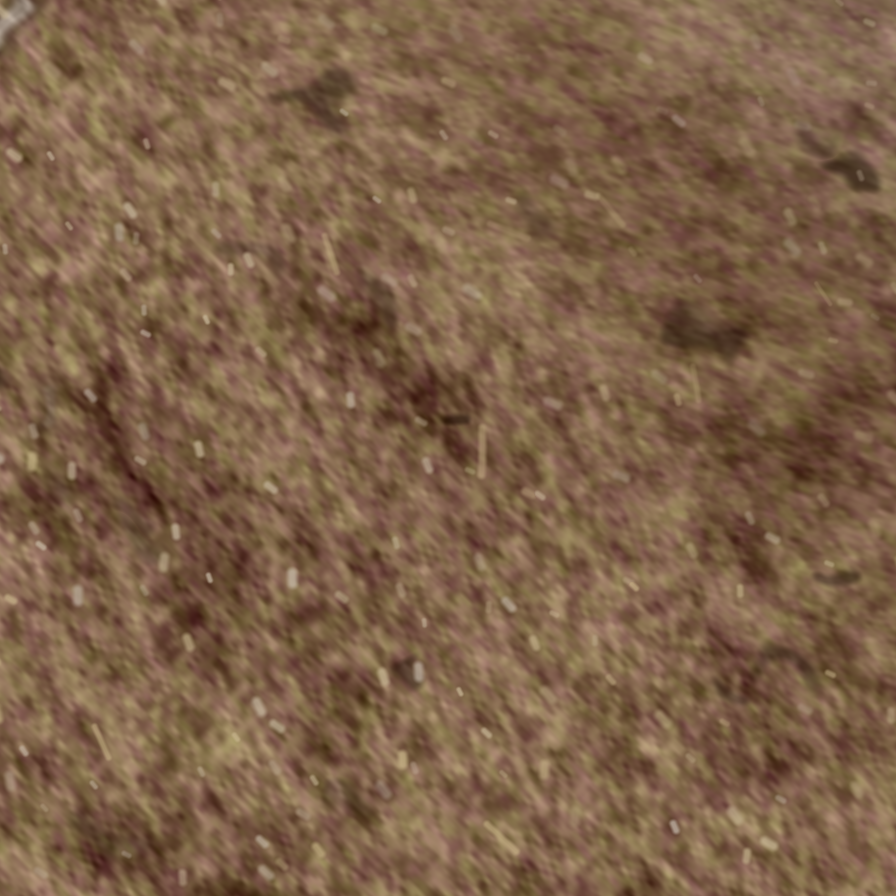
This texture is drawn by a WebGL 1 fragment shader. Its source:

```glsl
precision highp float;
// Brown, slightly blurred soil: stretched noise grain whose slant turns across
// the canvas, tinted between red and olive, with broad dark hollows. Scattered
// soft capsules add pale straw flecks, dark clods and a few grey stones.

uniform vec2 u_resolution;

#define SOIL vec3(0.505, 0.393, 0.292)
#define LIGHT_AXIS vec3(0.95, 1.0, 0.82)
#define TINT_AXIS vec3(0.016, -0.026, 0.034)
#define STRAW vec3(0.80, 0.72, 0.54)
#define STONE vec3(0.68, 0.63, 0.58)
#define CLOD vec3(0.22, 0.15, 0.10)
#define GRAIN_SCALE vec2(52.0, 100.0)
#define GRAIN_CONTRAST 0.21
#define STEEP_SLANT -1.08
#define SHALLOW_SLANT -0.66
#define HOLLOW_DEPTH 0.13
#define FLECK_DENSITY 0.42

float hash(vec2 p) {
  vec3 q = fract(vec3(p.xyx) * 0.1031);
  q += dot(q, q.yzx + 33.33);
  return fract((q.x + q.y) * q.z);
}

// Smooth value noise from -1 to 1.
float noise(vec2 p) {
  vec2 i = floor(p), f = fract(p);
  f = f * f * (3.0 - 2.0 * f);
  float low = mix(hash(i), hash(i + vec2(1.0, 0.0)), f.x);
  float high = mix(hash(i + vec2(0.0, 1.0)), hash(i + vec2(1.0)), f.x);
  return 2.0 * mix(low, high, f.y) - 1.0;
}

// Coordinates along and across a direction.
vec2 turn(vec2 p, float angle) {
  float c = cos(angle), s = sin(angle);
  return vec2(c * p.x + s * p.y, c * p.y - s * p.x);
}

// Grain drawn out along one slant: x is lightness, y is tint.
vec2 grain(vec2 p, float slant) {
  vec2 q = turn(p, slant) * GRAIN_SCALE + 200.0;
  vec2 r = turn(p, slant + 0.3) * GRAIN_SCALE + 350.0;
  float light = 0.5 * noise(q) + 0.36 * noise(r * 1.9) + 0.4 * noise(r * 0.47);
  float tint = 0.7 * noise(q * 0.8 + 71.0) + 0.5 * noise(r * 1.5 + 37.0);
  return vec2(light, tint);
}

// Random soft capsules, one per cell at most: x is coverage, y a random shade.
vec2 scatter(vec2 p, float cell, float density, vec2 size, float slant, float seed) {
  vec2 home = floor(p / cell), best = vec2(0.0);
  for (int j = -1; j <= 1; j++) {
    for (int i = -1; i <= 1; i++) {
      vec2 id = home + vec2(float(i), float(j)) + seed;
      float shade = hash(id + 5.3);
      vec2 centre = (id - seed + vec2(hash(id + 11.7), hash(id + 23.1))) * cell;
      vec2 q = turn(p - centre, slant + 1.3 * (hash(id + 41.9) - 0.5));
      vec2 extent = size * mix(0.55, 1.25, hash(id + 57.3));
      q.x -= clamp(q.x, -extent.x, extent.x);
      float cover = 1.0 - smoothstep(0.15, 1.0, length(q) / extent.y);
      cover *= step(hash(id + 73.7), density) * mix(0.45, 1.0, shade);
      if (cover > best.x) best = vec2(cover, shade);
    }
  }
  return best;
}

void main() {
  vec2 p = gl_FragCoord.xy / u_resolution.y;
  float far = smoothstep(0.85, 1.6, p.x + p.y);
  float slant = mix(STEEP_SLANT, SHALLOW_SLANT, far);

  // Blend of two slants, kept at an even contrast.
  vec2 speckle = mix(grain(p, STEEP_SLANT), grain(p, SHALLOW_SLANT), far);
  speckle /= length(vec2(far, 1.0 - far));
  float light = GRAIN_CONTRAST * mix(1.0, 0.62, far) * speckle.x;

  // Broad hollows and the dim diagonal band below the pale far corner.
  vec2 ragged = p + 0.025 * vec2(noise(p * 24.0 + 9.0), noise(p * 24.0 + 61.0));
  vec2 flow = turn(ragged, -0.6);
  float relief = 0.65 * noise(flow * vec2(5.0, 8.0) + 130.0)
               + 0.45 * noise(flow * vec2(13.0, 19.0) + 170.0);
  light -= HOLLOW_DEPTH * smoothstep(0.15, 0.85, relief);
  light += 0.025 * relief * -1.0 + 0.012;
  float band = (p.x + 1.3 * p.y - 1.72) / 0.2;
  light -= 0.05 * exp(-band * band) * smoothstep(0.4, 0.8, p.x);
  float haze = smoothstep(1.5, 2.0, p.x + p.y);
  vec3 color = SOIL + light * LIGHT_AXIS + speckle.y * TINT_AXIS;
  color += haze * vec3(0.02, 0.025, 0.045);

  // Dark clods with ragged outlines.
  vec2 clod = scatter(ragged, 0.14, 0.3, vec2(0.018, 0.021), -0.6, 300.0);
  color = mix(color, CLOD + 0.4 * light, 0.75 * clod.x);

  // Grey stones in dark sockets, near the left edge only.
  float edge = 1.0 - smoothstep(0.03, 0.09, p.x);
  vec2 socket = scatter(ragged, 0.16, 0.5, vec2(0.025, 0.038), -1.6, 500.0);
  vec2 stone = scatter(ragged, 0.16, 0.5, vec2(0.022, 0.018), -1.6, 500.0);
  color = mix(color, CLOD, 0.7 * edge * socket.x);
  color = mix(color, STONE + light, 0.85 * edge * stone.x);

  // Pale flecks and a few longer straws.
  vec2 fleck = scatter(p, 0.05, FLECK_DENSITY, vec2(0.005, 0.0075), slant, 700.0);
  vec2 straw = scatter(p, 0.17, 0.25, vec2(0.022, 0.006), slant, 900.0);
  vec3 fleckColor = mix(STRAW, STONE + 0.08, fract(fleck.y * 7.0));
  color = mix(color, fleckColor, 0.75 * fleck.x * mix(1.0, 0.5, far));
  color = mix(color, STRAW, 0.6 * straw.x * mix(1.0, 0.4, far));

  gl_FragColor = vec4(clamp(color, 0.0, 1.0), 1.0);
}
```
